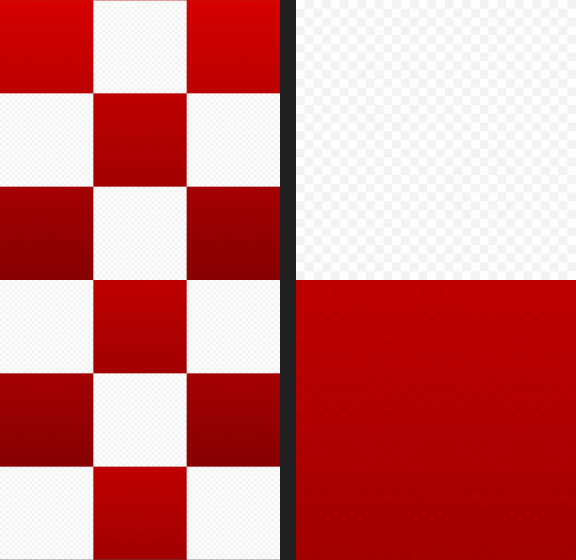
Left, the full canvas; right, a detail of the centre.
This pattern is drawn by a Shadertoy shader. Its source:

```glsl
// Red and white checkerboard, 3 by 6 cells, with shaded reds and a fine check texture.

// Antialiased checker: 1 where column + row is even, 0 where odd.
float checker(vec2 p, vec2 pixel) {
    vec2 toEdge = 0.5 - abs(fract(p) - 0.5);
    vec2 parity = 1.0 - 2.0 * mod(floor(p), 2.0);
    vec2 wave = parity * clamp(2.0 * toEdge / pixel, 0.0, 1.0);
    return 0.5 + 0.5 * wave.x * wave.y;
}

// Red of a cell: top row brightest, then alternating mid and dark rows.
vec3 redShade(float row, float depth) {
    float top = row < 0.5 ? 0.84 : mix(0.64, 0.745, mod(row, 2.0));
    return vec3(top - 0.11 * depth, 0.0, 0.0);
}

void mainImage(out vec4 fragColor, in vec2 fragCoord) {
    vec2 uv = fragCoord / iResolution.xy;
    vec2 grid = vec2(3.0, 6.0);
    vec2 cell = vec2(uv.x, 1.0 - uv.y) * grid; // rows counted from the top
    vec2 pixel = grid / iResolution.xy;

    // Fine check, 32 squares across each cell
    float fine = checker(cell * 32.0, pixel * 32.0);

    vec3 white = vec3(mix(0.95, 0.995, fine));
    vec3 red = redShade(floor(cell.y), fract(cell.y));
    red.r += 0.012 * (fine - 0.5);

    vec3 color = mix(white, red, checker(cell, pixel));

    // Hairlines along the top and bottom borders
    float hair = 1.0 / 512.0;
    float aa = 0.5 / iResolution.y;
    float topLine = 1.0 - smoothstep(hair - aa, hair + aa, 1.0 - uv.y);
    float bottomLine = 1.0 - smoothstep(hair - aa, hair + aa, uv.y);
    color = mix(color, vec3(0.75, 0.1, 0.1), 0.4 * topLine);
    color = mix(color, vec3(0.35), 0.35 * bottomLine);

    fragColor = vec4(color, 1.0);
}
```
